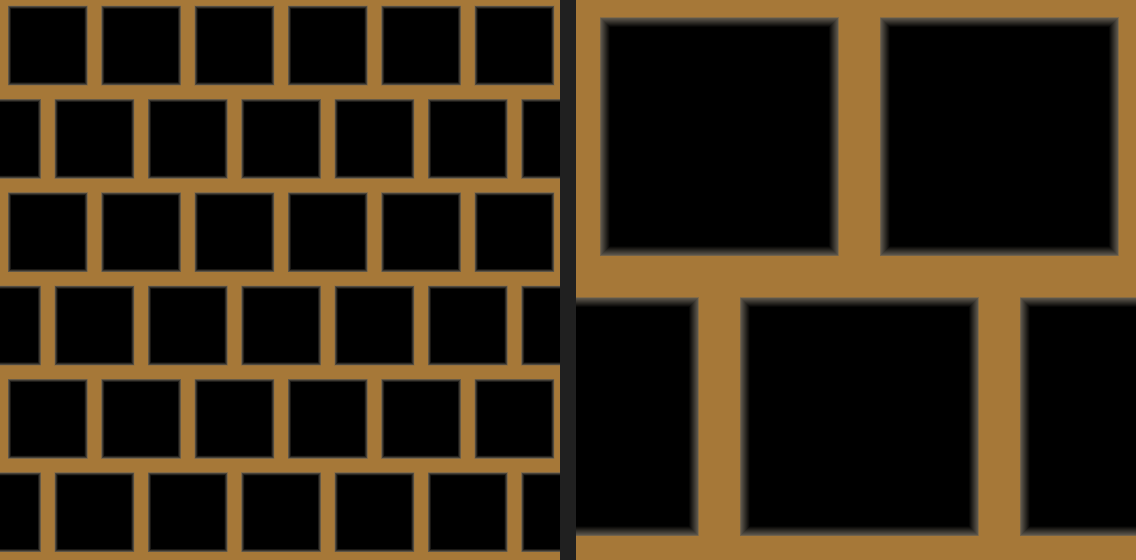
Left, the full canvas; right, a detail of the centre.
A Shadertoy shader for this pattern:

```glsl
// Staggered rows of black square openings with a soft grey bevel in a flat ochre lattice.

const float REPEATS = 6.0;              // cells across and down; even, so the stagger wraps
const float ROW_SHIFT = 0.5;            // sideways shift of every other row, in cells
const vec2 ORIGIN = vec2(0.012);        // lattice offset, in cells
const float HALF_SIDE = 0.4255;         // half the opening's side, in cells
const float BEVEL_WIDTH = 0.035;        // depth of the fade to black, in cells

const vec3 OCHRE = vec3(0.65, 0.47, 0.22);
const vec3 BEVEL_GREY = vec3(0.395, 0.37, 0.325);
const vec3 BLACK = vec3(0.0);

// Position relative to the centre of the nearest cell in a staggered grid
vec2 staggeredCell(vec2 p) {
    float evenRow = 1.0 - mod(floor(p.y), 2.0);
    p.x += ROW_SHIFT * evenRow;
    return fract(p) - 0.5;
}

// Square distance with mitred corners, negative inside
float squareDistance(vec2 p, float halfSide) {
    vec2 a = abs(p);
    return max(a.x, a.y) - halfSide;
}

void mainImage(out vec4 fragColor, in vec2 fragCoord) {
    vec2 p = fragCoord / iResolution.xy * REPEATS - ORIGIN;
    float pixel = REPEATS / min(iResolution.x, iResolution.y);

    float d = squareDistance(staggeredCell(p), HALF_SIDE);

    // Bevel fades inward from the rim
    float fade = clamp(1.0 + d / BEVEL_WIDTH, 0.0, 1.0);
    vec3 opening = mix(BLACK, BEVEL_GREY, fade);

    // Lattice over the openings, smoothed across one pixel
    float lattice = clamp(d / pixel + 0.5, 0.0, 1.0);
    fragColor = vec4(mix(opening, OCHRE, lattice), 1.0);
}
```
